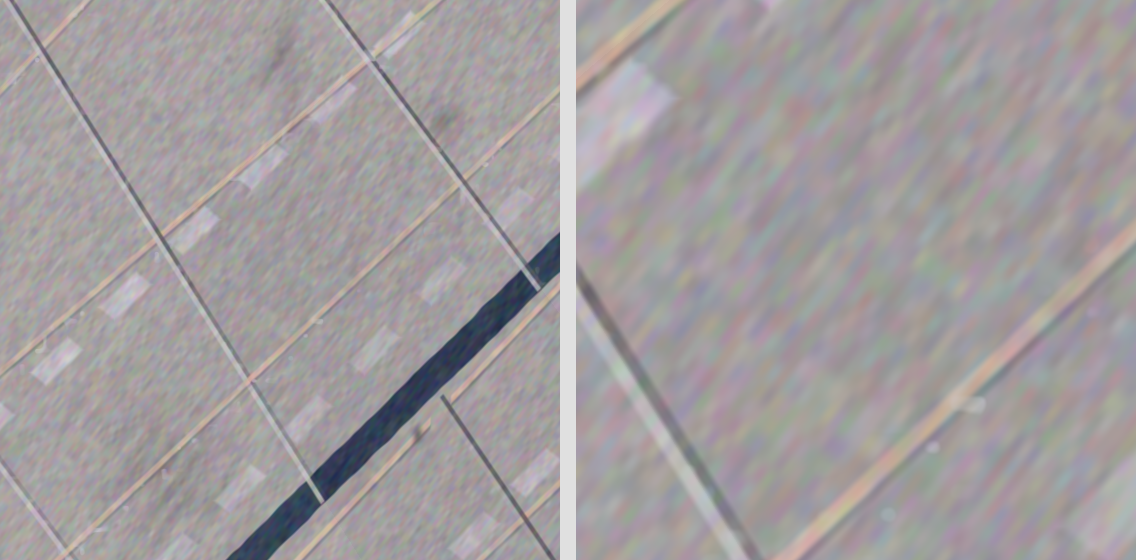
Left: the whole. Right: its middle third, enlarged.
Give the GLSL for this texture, as a WebGL 1 fragment shader.

```glsl
precision highp float;

uniform vec2 u_resolution;

const vec3 CONCRETE = vec3(0.655, 0.632, 0.632);
const vec3 COOL_GREY = vec3(0.575, 0.575, 0.605);
const vec3 TAN_EDGE = vec3(0.81, 0.71, 0.64);
const vec3 PALE_EDGE = vec3(0.75, 0.74, 0.75);
const vec3 SEAM_DARK = vec3(0.36, 0.35, 0.39);
const vec3 PAINT = vec3(0.78, 0.76, 0.80);
const vec3 TRENCH = vec3(0.20, 0.25, 0.335);

float hash(vec2 p) {
  vec3 q = fract(p.xyx * 0.1031);
  q += dot(q, q.yzx + 33.33);
  return fract((q.x + q.y) * q.z);
}

float noise(vec2 p) {
  vec2 cell = floor(p);
  vec2 f = fract(p);
  f = f * f * (3.0 - 2.0 * f);
  float low = mix(hash(cell), hash(cell + vec2(1.0, 0.0)), f.x);
  float high = mix(hash(cell + vec2(0.0, 1.0)), hash(cell + 1.0), f.x);
  return mix(low, high, f.y);
}

// Signed distance to the line y = base + slope * x.
float lineSide(vec2 p, float base, float slope) {
  return (p.y - base - slope * p.x) / sqrt(1.0 + slope * slope);
}

float stroke(float d, float halfWidth) {
  return 1.0 - smoothstep(halfWidth - 0.0025, halfWidth + 0.0025, abs(d));
}

float blob(vec2 p, vec2 center, vec2 radius) {
  vec2 q = (p - center) / radius;
  return exp(-dot(q, q));
}

// Evenly spaced painted bars; stride leads from one bar to the next.
float dashes(vec2 p, vec2 start, vec2 stride, vec2 halfSize) {
  float period = length(stride);
  vec2 dir = stride / period;
  vec2 q = p - start;
  float across = dot(q, vec2(-dir.y, dir.x));
  float along = dot(q, dir) + 0.12 * across;
  along = (fract(along / period + 0.5) - 0.5) * period;
  vec2 edge = abs(vec2(along, across)) - halfSize;
  return 1.0 - smoothstep(-0.004, 0.004, max(edge.x, edge.y));
}

// Tan slab edge with a thin shade below it.
vec3 drawEdge(vec3 color, float d, float strength) {
  color = mix(color, SEAM_DARK, 0.4 * strength * stroke(d + 0.0075, 0.0025));
  return mix(color, TAN_EDGE, strength * stroke(d, 0.0046));
}

// Open joint: pale lip on the left, dark gap on the right.
vec3 drawJoint(vec3 color, float d, float gap, float lip) {
  color = mix(color, SEAM_DARK, gap * stroke(d - 0.004, 0.0042));
  return mix(color, PALE_EDGE, lip * stroke(d + 0.0038, 0.0045));
}

void main() {
  vec2 p = gl_FragCoord.xy / u_resolution;
  vec2 grain = vec2(dot(p, vec2(0.6, 0.8)), dot(p, vec2(0.8, -0.6)));
  float wear = noise(p * 42.0);
  float broad = noise(p * 5.0 + 9.0);
  float streak = noise(grain * vec2(9.0, 65.0) + 4.0);
  float trench = lineSide(p, -0.432, 0.983);
  float upper = smoothstep(-0.026, -0.021, trench);
  float lower = 1.0 - smoothstep(-0.038, -0.033, trench);

  // Weathered ground and dark stains
  vec3 color = mix(CONCRETE, COOL_GREY, 0.35 * broad * streak + 0.18 * p.x * (1.0 - p.y));
  float stain = blob(p, vec2(0.51, 0.87), vec2(0.035, 0.09))
              + blob(p, vec2(0.795, 0.785), vec2(0.04, 0.035))
              + blob(p, vec2(0.30, 0.16), vec2(0.10, 0.11));
  color -= 0.15 * stain * streak;

  // Painted bars, each row worn to its own degree
  vec2 bar = vec2(0.046, 0.018);
  float paint = 0.85 * dashes(p, vec2(0.7135, 0.9375), vec2(-0.1224, -0.1165), bar);
  paint += 0.55 * dashes(p, vec2(0.788, 0.499), vec2(-0.1198, -0.1237), bar);
  paint += 0.70 * dashes(p, vec2(0.957, 0.156), vec2(-0.1107, -0.1133), bar);
  color = mix(color, PAINT, paint * (0.55 + 0.45 * wear));

  // Trench
  color = mix(color, TRENCH, stroke(trench + 0.003 * (wear - 0.5), 0.0256));

  // Slab grid: rows and joints fan out slightly from the middle one
  vec2 slab = vec2(0.0);
  float chips = 0.0;
  for (int i = -1; i <= 1; i++) {
    float k = float(i);
    float row = lineSide(p, 0.336 - 0.467 * k + 0.0345 * k * k, 0.85 - 0.055 * k + 0.145 * k * k);
    float slope = 0.63 + 0.12 * k * k;
    float joint = lineSide(p.yx, 0.0156 + 0.5996 * k - 0.0358 * k * k + slope, -slope);
    color = drawEdge(color, row, 0.55 + 0.4 * wear);
    float gap = mix(0.35, 0.95, smoothstep(0.2, 0.7, p.y)) * (0.7 + 0.3 * wear);
    color = drawJoint(color, joint, upper * gap, upper * (0.6 + 0.35 * wear));
    slab += step(0.0, vec2(row, joint));
    chips += exp(-abs(row + 0.012) * 70.0) + 0.6 * exp(-abs(joint) * 80.0);
  }

  // Slabs beyond the trench
  color = drawEdge(color, lineSide(p, -0.822, 0.96), 0.7);
  color = drawJoint(color, lineSide(p.yx, 0.983, -0.68), lower * 0.85, lower * 0.2);
  float curbBreak = 1.0 - stroke(p.x - 0.787, 0.018);
  color = drawEdge(color, lineSide(p, -0.555, 1.045), 0.9 * curbBreak);
  color = mix(color, SEAM_DARK, 0.8 * blob(p, vec2(0.746, 0.224), vec2(0.009, 0.016)));

  // Chips, slab tint and streaked colour grain
  float speck = smoothstep(0.72, 0.92, noise(p * 75.0 + 17.0));
  color = mix(color, PAINT, 0.6 * upper * speck * min(chips, 1.0));
  color += 0.02 * (hash(slab + 3.0) - 0.5);
  vec2 g = grain * vec2(75.0, 170.0);
  vec3 tint = vec3(noise(g), noise(g + 31.0), noise(g + 67.0));
  color += 0.10 * (tint - 0.5) + 0.05 * (noise(grain * vec2(30.0, 90.0)) - 0.5);

  gl_FragColor = vec4(clamp(color, 0.0, 1.0), 1.0);
}
```
